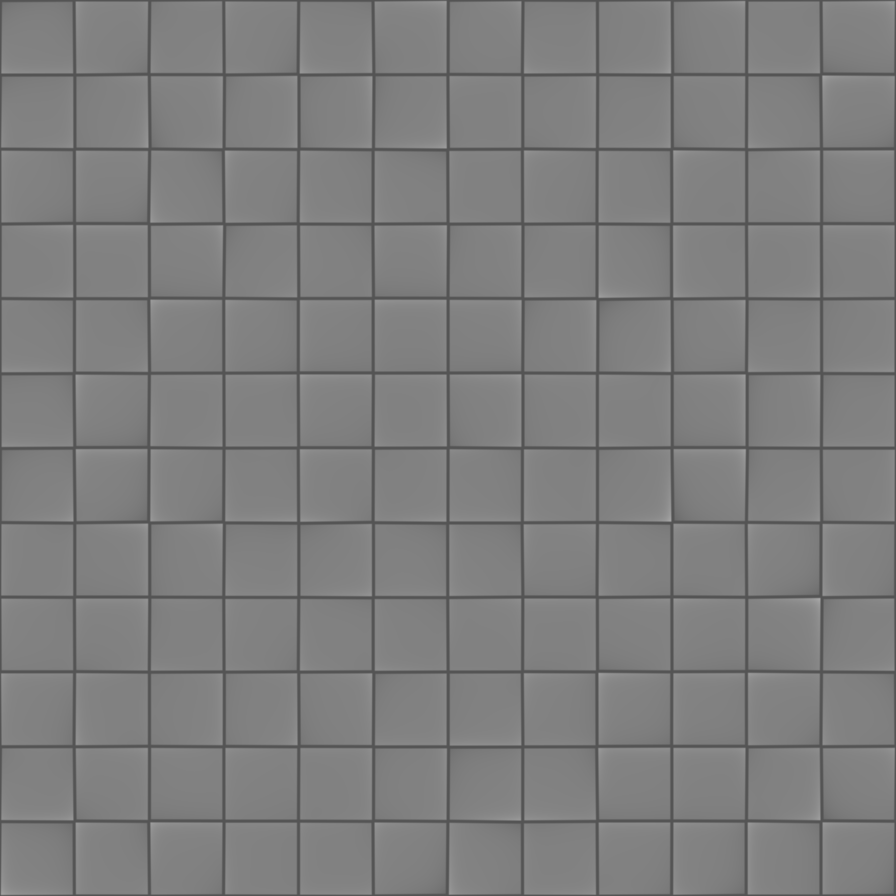
Reproduce this texture procedurally as a Shadertoy shader.

```glsl
// Grey wall of 12 by 12 square tiles, each tilted a little, with dark grooves and soft lit rims.

const float TILES = 12.0;

// Random slope of a tile, wrapped so that the wall repeats
vec2 tileSlope(vec2 id) {
    id = mod(id, TILES);
    vec2 seed = vec2(dot(id, vec2(127.1, 311.7)), dot(id, vec2(269.5, 183.3)));
    return fract(sin(seed) * 43758.5) - 0.5;
}

void mainImage(out vec4 fragColor, in vec2 fragCoord) {
    vec2 grid = fragCoord / iResolution.xy * TILES;
    vec2 id = floor(grid);
    vec2 p = fract(grid) - 0.5;
    vec2 slope = tileSlope(id);
    float soft = max(0.015, 0.7 * TILES / min(iResolution.x, iResolution.y));

    float light = 0.507;
    float face = 1.0;
    for (int i = 0; i < 4; i++) {
        // Outward direction of this side and distance to it
        float way = float(i % 2) * 2.0 - 1.0;
        vec2 side = i < 2 ? vec2(way, 0.0) : vec2(0.0, way);
        float dist = 0.5 - dot(side, p);

        // Height step against the neighbour, measured on the shared edge
        vec2 edge = p + side * dist;
        float rise = dot(slope, edge) - dot(tileSlope(id + side), edge - side);

        // Raised edges catch light, sunken ones lie in a wider shade
        light += (0.012 + 0.13 * max(rise, 0.0)) * exp(-dist / 0.07);
        light += 0.10 * min(rise, 0.0) * exp(-dist / 0.13);

        // Groove that widens on the lower side
        float halfWidth = 0.021 - 0.014 * rise;
        face *= smoothstep(halfWidth - soft, halfWidth + soft, dist);
    }

    // Faint brightness drift across each tilted face
    light += 0.02 * dot(slope, p);

    fragColor = vec4(vec3(mix(0.33, light, face)), 1.0);
}
```
